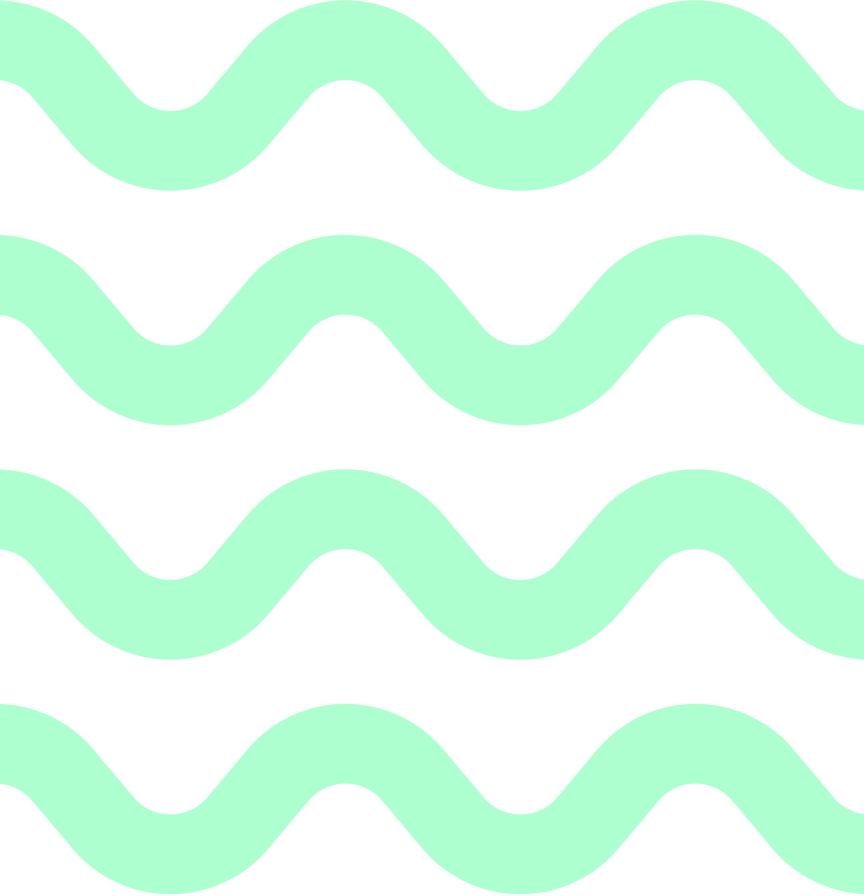
Write a Shadertoy shader that draws this pattern.

```glsl
// Four rows of thick mint waves on white, two and a half periods across.
// Each wave is a signed distance to circular arcs at crests and troughs,
// joined by straight tangents. One unit of length is one wave period.

// Signed distance to the centre line, for a crest at x = 0 and a trough at x = 0.5.
float waveDistance(vec2 p, float amplitude, float slopeAngle) {
    float s = sin(slopeAngle), c = cos(slopeAngle);

    // Radius that makes the arcs meet the tangent through (0.25, 0)
    float radius = (0.25 * s - amplitude * c) / (1.0 - c);
    vec2 fromCrest = vec2(p.x, p.y + radius - amplitude);
    vec2 fromTrough = vec2(0.5 - p.x, radius - amplitude - p.y);

    if (fromCrest.y * s > fromCrest.x * c) return length(fromCrest) - radius;
    if (fromTrough.y * s > fromTrough.x * c) return radius - length(fromTrough);
    return dot(p - vec2(0.25, 0.0), vec2(s, c));
}

void mainImage(out vec4 fragColor, in vec2 fragCoord) {
    float unitsPerPixel = 2.56 / iResolution.y;
    vec2 p = fragCoord * unitsPerPixel;

    // Mirror about each crest, repeat the rows
    p.x = abs(fract(p.x - 0.987 + 0.5) - 0.5);
    p.y = mod(p.y - 0.277 + 0.335, 0.67) - 0.335;

    // Stroke with a smooth edge
    float edge = abs(waveDistance(p, 0.158, radians(50.0))) - 0.114;
    float ink = 1.0 - smoothstep(-0.8, 0.8, edge / unitsPerPixel);

    vec3 mint = vec3(0.68, 1.0, 0.815);
    fragColor = vec4(mix(vec3(1.0), mint, ink), 1.0);
}
```
